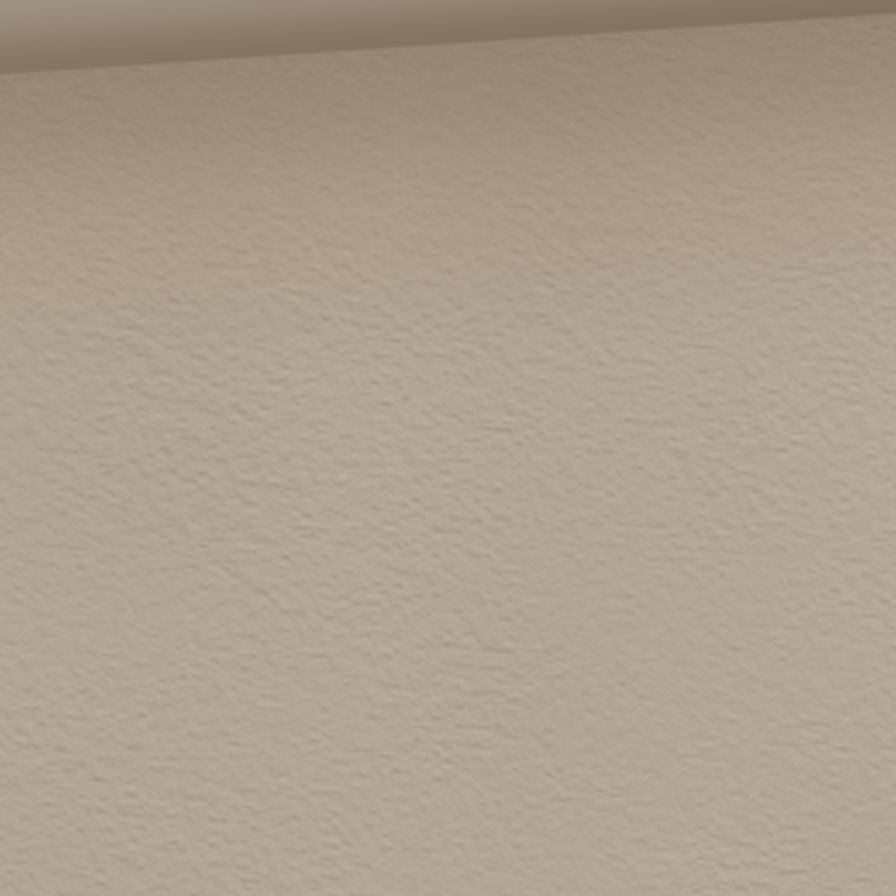
A Shadertoy shader for this texture:

```glsl
// Beige pebbled plaster wall, shaded toward a smooth sloping ledge at the top.

float hash(vec2 p) {
    vec3 q = fract(p.xyx * 0.1031);
    q += dot(q, q.yzx + 33.33);
    return fract((q.x + q.y) * q.z);
}

float noise(vec2 p) {
    vec2 cell = floor(p), f = fract(p);
    f = f * f * (3.0 - 2.0 * f);
    return mix(mix(hash(cell), hash(cell + vec2(1, 0)), f.x),
               mix(hash(cell + vec2(0, 1)), hash(cell + vec2(1, 1)), f.x), f.y);
}

// Height of the pebbled surface: flat bumps with a gently wandering direction
float bumps(vec2 p) {
    p.y += 0.012 * noise(p * 14.0) + 0.08 * p.x;
    return 0.65 * noise(p * vec2(88, 135) + 20.0)
         + 0.35 * noise(p * vec2(165, 215) + 71.0);
}

void mainImage(out vec4 fragColor, in vec2 fragCoord) {
    vec2 uv = fragCoord / iResolution.xy;
    float pixel = 1.0 / iResolution.y;

    // Signed height above the sloping edge of the ledge
    float above = uv.y - (0.917 + 0.068 * uv.x);
    float below = max(-above, 0.0);

    // Wall colour: shadow under the ledge fading into light
    vec3 wall = mix(vec3(0.585, 0.520, 0.455), vec3(0.655, 0.592, 0.528),
                    smoothstep(-0.03, 0.20, below));
    wall = mix(wall, vec3(0.700, 0.647, 0.585), smoothstep(0.08, 0.40, below));
    wall += vec3(0.010, 0.009, 0.014) * (uv.x - 0.45) * smoothstep(0.1, 0.6, below);
    wall += 0.012 * (noise(uv * vec2(5, 4) + 3.0) - 0.5);

    // Relief lit from above, with the dark side of each bump emphasised
    float relief = bumps(uv) - bumps(uv + vec2(0.0012, 0.0042));
    relief = relief < 0.0 ? relief * 1.15 : relief * 0.75;
    float patches = 0.75 + 0.5 * noise(uv * 6.0 + 9.0);
    float strength = mix(0.032, 0.070, smoothstep(0.03, 0.35, below));
    wall += vec3(1.0, 1.0, 0.97) * relief * strength * patches;

    // Fine speckle
    wall += 0.014 * (noise(uv * 260.0) - 0.5);

    // Smooth ledge: darkest along its lower edge, lighter to the upper left
    float rise = smoothstep(0.0, 0.085, above);
    vec3 ledge = mix(vec3(0.515, 0.452, 0.388), vec3(0.620, 0.565, 0.505), rise);
    ledge += 0.012 * (0.5 - uv.x);

    // Soft boundary between wall and ledge
    float blur = max(0.003, pixel);
    vec3 color = mix(wall, ledge, smoothstep(-blur, blur, above));

    fragColor = vec4(color, 1.0);
}
```
